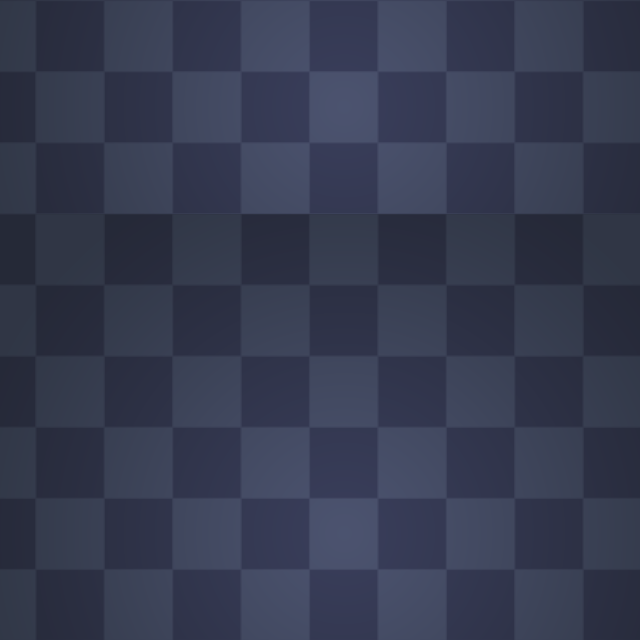
Write a Shadertoy shader that draws this pattern.

```glsl
const vec2 CELL_SIZE = vec2(0.1069, 1.0 / 9.0);
const vec2 GRID_ORIGIN = vec2(-0.0509, -0.0009);
const float GLOW_PERIOD = 2.0 / 3.0;
const vec2 GLOW_CENTER = vec2(0.538, 1.0 / 6.0);
const float GLOW_RADIUS = 0.61;

const vec3 DARK_FAR = vec3(0.145, 0.159, 0.217);
const vec3 DARK_NEAR = vec3(0.224, 0.242, 0.355);
const vec3 LIGHT_FAR = vec3(0.187, 0.212, 0.270);
const vec3 LIGHT_NEAR = vec3(0.296, 0.325, 0.435);

// Distance to the nearest cell border on each axis, in canvas units
vec2 borderDistance(vec2 grid, vec2 size) {
    return (0.5 - abs(fract(grid) - 0.5)) * size;
}

// Soft checker: 1 on light cells, 0 on dark ones, 0.5 along borders
float checker(vec2 grid, vec2 border, vec2 softness) {
    vec2 parity = 1.0 - 2.0 * mod(floor(grid), 2.0);
    vec2 wave = parity * smoothstep(vec2(0.0), softness, border);
    return 0.5 + 0.5 * wave.x * wave.y;
}

float radialGlow(vec2 p, vec2 center, float radius) {
    float t = clamp(1.0 - length(p - center) / radius, 0.0, 1.0);
    return mix(t, t * t * (3.0 - 2.0 * t), 0.35);
}

// Glow stacked vertically, with a narrow blend where one tile meets the next
float tiledGlow(vec2 p, float period, float softness) {
    vec2 local = vec2(p.x, mod(p.y, period));
    float below = radialGlow(local, GLOW_CENTER, GLOW_RADIUS);
    float above = radialGlow(local - vec2(0.0, period), GLOW_CENTER, GLOW_RADIUS);
    return mix(below, above, smoothstep(period - softness, period, local.y));
}

void mainImage(out vec4 fragColor, in vec2 fragCoord) {
    vec2 uv = fragCoord / iResolution.xy;
    vec2 softness = max(vec2(0.002), 0.75 / iResolution.xy);

    vec2 grid = (uv - GRID_ORIGIN) / CELL_SIZE;
    vec2 border = borderDistance(grid, CELL_SIZE);
    float light = checker(grid, border, softness);
    float glow = tiledGlow(uv, GLOW_PERIOD, softness.y);

    vec3 color = mix(mix(DARK_FAR, DARK_NEAR, glow),
                     mix(LIGHT_FAR, LIGHT_NEAR, glow), light);

    // Faint bright seam between cells
    vec2 seam = 1.0 - smoothstep(vec2(0.0), softness, border);
    color += 0.008 * max(seam.x, seam.y);

    fragColor = vec4(color, 1.0);
}
```
